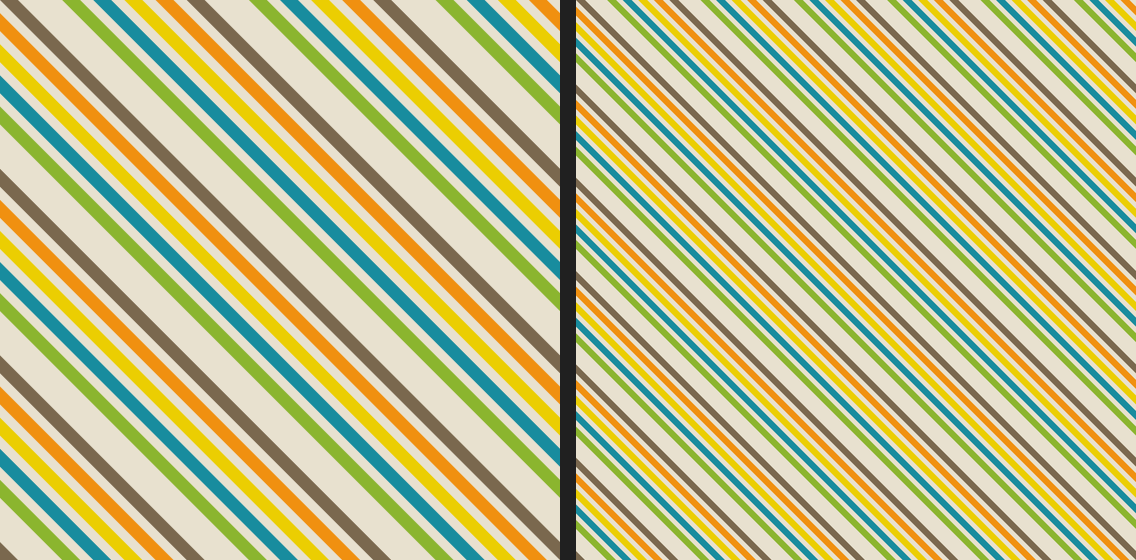
Left, the tile; right, the same tile 2 across and 2 down.
Write a WebGL 2 fragment shader that draws this pattern.

```glsl
#version 300 es
precision highp float;
// Diagonal stripes in five colours on cream, falling to the right, with one empty slot per repeat.

#define REPEATS 3.0        // whole repeats across and down
#define STRIPE_WIDTH 0.577 // share of a slot that is coloured
#define CREAM  vec3(0.910, 0.882, 0.812)
#define BROWN  vec3(0.478, 0.408, 0.306)
#define GREEN  vec3(0.545, 0.710, 0.184)
#define TEAL   vec3(0.094, 0.549, 0.620)
#define YELLOW vec3(0.922, 0.808, 0.008)
#define ORANGE vec3(0.941, 0.565, 0.063)

uniform vec2 u_resolution;
out vec4 outColor;

const int SLOTS = 6;
const vec3 SLOT_COLORS[SLOTS] = vec3[SLOTS](BROWN, CREAM, GREEN, TEAL, YELLOW, ORANGE);

void main() {
    vec2 uv = gl_FragCoord.xy / u_resolution;
    float slotsAcross = REPEATS * float(SLOTS);

    // Position across the stripes in slots, shifted to centre each stripe in its slot
    float across = (uv.x + uv.y) * slotsAcross + 0.5 * (1.0 - STRIPE_WIDTH);
    int slot = int(floor(across)) % SLOTS;

    // Signed distance to the stripe edge, smoothed over one pixel
    float edge = abs(fract(across) - 0.5) - 0.5 * STRIPE_WIDTH;
    float pixel = slotsAcross * length(1.0 / u_resolution);
    float coverage = clamp(0.5 - edge / pixel, 0.0, 1.0);

    outColor = vec4(mix(CREAM, SLOT_COLORS[slot], coverage), 1.0);
}
```
